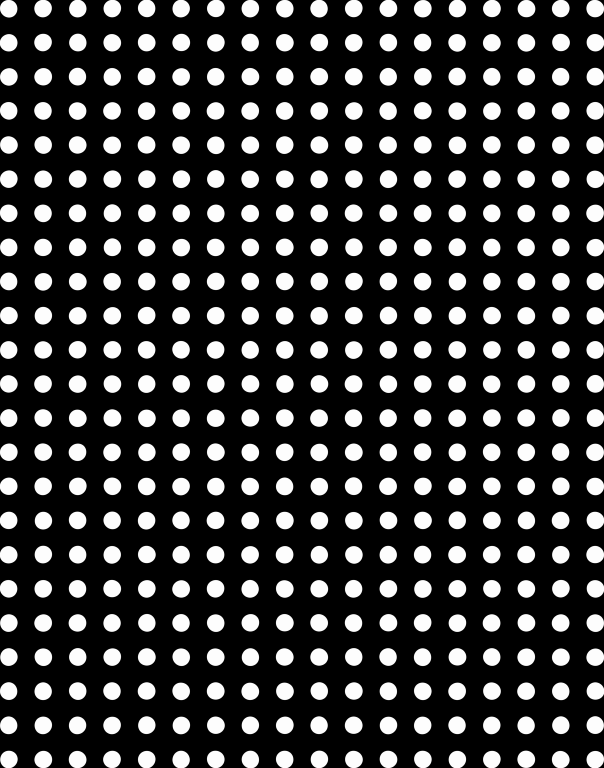
Reproduce this pattern procedurally as a WebGL 1 fragment shader.

```glsl
precision highp float;

uniform vec2 u_resolution;

#define DOT_COUNT vec2(18.0, 23.0)
#define EDGE_INSET vec2(0.0144, 0.0111)  // outer dot centres, as a share of each side
#define DOT_RADIUS 0.0114                // share of the canvas height
#define WOBBLE 0.02                      // outline irregularity, share of the radius
#define DRIFT 0.00025                    // centre offset, share of the canvas height
#define EDGE_PIXELS 1.3
#define INK vec3(0.0)
#define PAPER vec3(0.993)

float hash(vec2 p) {
  return fract(sin(dot(p, vec2(127.1, 311.7))) * 43758.5453);
}

// Signed distance to a slightly uneven disc, varied by its grid cell
float unevenDisc(vec2 p, vec2 cell) {
  vec2 drift = vec2(hash(cell + 3.1), hash(cell + 7.7)) - 0.5;
  p -= 2.0 * DRIFT * drift;
  float angle = atan(p.y, p.x + 1e-6);
  float phase = 6.2832 * hash(cell + 13.3);
  float lobes = 0.6 * sin(2.0 * angle + phase) + 0.4 * sin(3.0 * angle - 2.0 * phase);
  return length(p) - DOT_RADIUS * (1.0 + WOBBLE * lobes);
}

void main() {
  vec2 uv = gl_FragCoord.xy / u_resolution;
  vec2 aspect = vec2(u_resolution.x / u_resolution.y, 1.0);

  // Nearest dot of the evenly spaced grid
  vec2 pitch = (1.0 - 2.0 * EDGE_INSET) / (DOT_COUNT - 1.0);
  vec2 cell = clamp(floor((uv - EDGE_INSET) / pitch + 0.5), vec2(0.0), DOT_COUNT - 1.0);
  vec2 local = (uv - EDGE_INSET - cell * pitch) * aspect;

  // Antialiased fill
  float halfEdge = 0.5 * EDGE_PIXELS / u_resolution.y;
  float coverage = 1.0 - smoothstep(-halfEdge, halfEdge, unevenDisc(local, cell));
  gl_FragColor = vec4(mix(INK, PAPER, coverage), 1.0);
}
```
